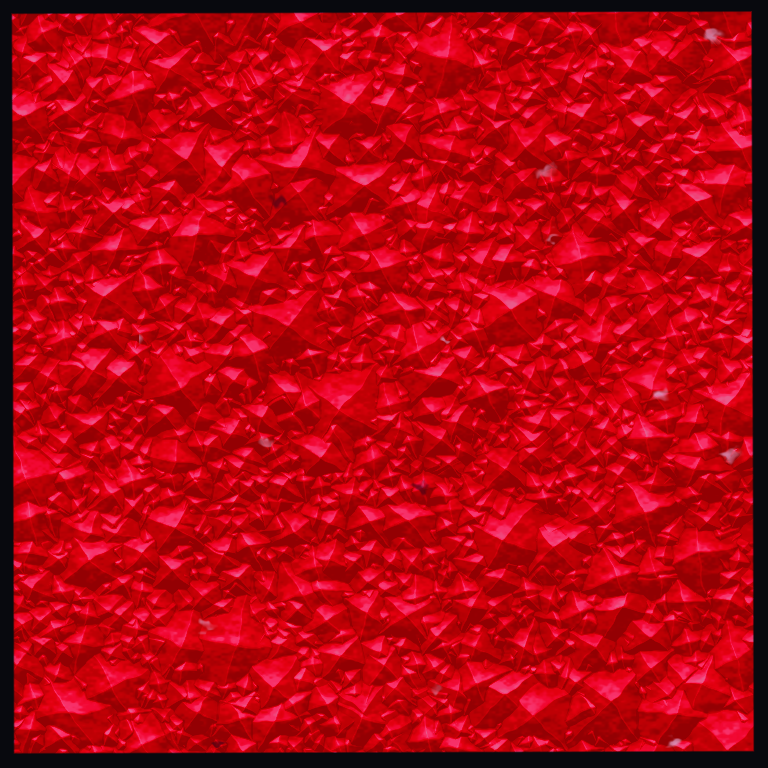
Write a three.js fragment shader that draws this texture.

```glsl
// Glossy red sheet embossed with irregular faceted pyramids, on a black border.
varying vec2 vUv;

const vec3 BORDER = vec3(0.03, 0.035, 0.055);
const vec3 DEEP = vec3(0.58, 0.0, 0.01);
const vec3 RED = vec3(0.75, 0.0, 0.02);
const vec3 SCARLET = vec3(0.89, 0.0, 0.06);
const vec3 CRIMSON = vec3(0.95, 0.03, 0.20);
const vec3 PINK = vec3(0.97, 0.19, 0.41);
const vec3 GLINT = vec3(0.84, 0.55, 0.70);
const vec3 GRIME = vec3(0.28, 0.01, 0.08);

float hash(vec2 p) {
  return fract(sin(dot(p, vec2(127.1, 311.7))) * 43758.545);
}

vec4 hash4(vec2 p) {
  float a = dot(p, vec2(127.1, 311.7));
  return fract(sin(vec4(a, a + 1.7, a + 3.1, a + 4.6)) * 43758.545);
}

float noise(vec2 p) {
  vec2 i = floor(p);
  vec2 f = fract(p);
  f = f * f * (3.0 - 2.0 * f);
  return mix(mix(hash(i), hash(i + vec2(1.0, 0.0)), f.x),
             mix(hash(i + vec2(0.0, 1.0)), hash(i + 1.0), f.x), f.y);
}

vec2 noise2(vec2 p) {
  return vec2(noise(p), noise(p + 37.3)) - 0.5;
}

// Drop below the apex of a four-sided pyramid with unequal slopes.
float pyramidDrop(vec2 d, float turn, vec4 slope) {
  float c = cos(turn);
  float s = sin(turn);
  vec2 q = vec2(c * d.x + s * d.y, c * d.y - s * d.x);
  return max(max(q.x * slope.x, -q.x * slope.y) * 0.9,
             max(q.y * slope.z, -q.y * slope.w));
}

// Highest pyramid over three grid sizes: x = height, y = relative drop.
vec2 relief(vec2 p) {
  vec2 best = vec2(-1.0, 0.0);
  float cell = 0.070;
  for (int layer = 0; layer < 3; layer++) {
    vec2 base = floor(p / cell);
    for (int j = -1; j <= 1; j++) {
      for (int i = -1; i <= 1; i++) {
        vec2 id = base + vec2(float(i), float(j));
        vec4 r = hash4(id + cell * 531.0);
        vec4 slope = mix(vec4(0.85), vec4(1.55), hash4(id + cell * 917.0));
        float peak = cell * mix(0.12, 0.66, r.z);
        float drop = pyramidDrop(p - (id + r.xy) * cell, (r.w - 0.5) * 1.3, slope);
        if (peak - drop > best.x) best = vec2(peak - drop, drop / peak);
      }
    }
    cell *= 0.6;
  }
  best.x += 0.0022 * noise(p * 115.0);
  return best;
}

// Five-step ramp from shadowed red to lit pink.
vec3 redRamp(float v) {
  vec3 c = mix(DEEP, RED, smoothstep(0.08, 0.38, v));
  c = mix(c, SCARLET, smoothstep(0.38, 0.64, v));
  c = mix(c, CRIMSON, smoothstep(0.62, 0.83, v));
  c = mix(c, PINK, smoothstep(0.83, 1.02, v));
  return mix(c, GLINT, 0.45 * smoothstep(1.05, 1.35, v));
}

// Ragged scattered flecks; chance is the share of cells that hold one.
float flecks(vec2 p, float cell, float chance, float seed) {
  vec2 id = floor(p / cell);
  vec4 r = hash4(id + seed);
  vec2 d = p - (id + 0.25 + 0.5 * r.xy) * cell + 0.014 * noise2(p * 130.0);
  float radius = cell * mix(0.08, 0.17, r.z);
  float blob = 1.0 - smoothstep(radius * 0.3, radius, length(d * vec2(0.8, 1.2)));
  return blob * step(r.w, chance);
}

// Coverage of the slightly crooked sheet.
float sheetMask(vec2 p) {
  vec2 q = p - vec2(0.4985, 0.502);
  q += vec2(q.y, -q.x) * 0.003;
  vec2 edge = abs(q) - 0.4815;
  return 1.0 - smoothstep(-0.0015, 0.0015, max(edge.x, edge.y));
}

void main() {
  // Gently bent coordinates keep the facets from looking ruled.
  vec2 p = vUv + 0.009 * noise2(vUv * 24.0) + 0.003 * noise2(vUv * 80.0);

  // Surface slope, fold and mean drop from five nearby samples.
  float e = 0.0019;
  vec2 here = relief(p);
  vec2 left = relief(p - vec2(e, 0.0));
  vec2 right = relief(p + vec2(e, 0.0));
  vec2 below = relief(p - vec2(0.0, e));
  vec2 above = relief(p + vec2(0.0, e));
  vec2 slope = vec2(right.x - left.x, above.x - below.x) / (2.0 * e);
  vec2 around = 0.25 * (left + right + below + above);
  float nearApex = 1.0 - clamp(around.y, 0.0, 1.0);
  float ridge = clamp((here.x - around.x) * 4.0 / e, -1.0, 1.5);

  // Light from above, brightest on upper facets close to their apex.
  float lit = dot(-slope, vec2(-0.15, 0.98));
  float grain = noise(vUv * vec2(75.0, 125.0)) - 0.5;
  float fine = noise(vUv * vec2(210.0, 290.0)) - 0.5;
  float patches = noise(vUv * 11.0) - 0.5;
  float value = 0.38 + 0.22 * lit + 0.42 * max(lit, 0.0) * nearApex;
  value += 0.16 * (nearApex - 0.4) + 0.13 * ridge;
  value += 0.24 * grain + 0.18 * fine + 0.14 * patches;
  vec3 color = redRamp(value);

  // Worn pale flecks, mostly to the right, and a few dark pits.
  float pale = flecks(vUv, 0.075, mix(0.01, 0.17, vUv.x), 11.0);
  float pits = flecks(vUv, 0.085, 0.03, 53.0);
  color = mix(color, GLINT, pale * (0.6 + 0.8 * grain));
  color = mix(color, GRIME, pits * 0.7);

  gl_FragColor = vec4(mix(BORDER, color, sheetMask(vUv)), 1.0);
}
```
